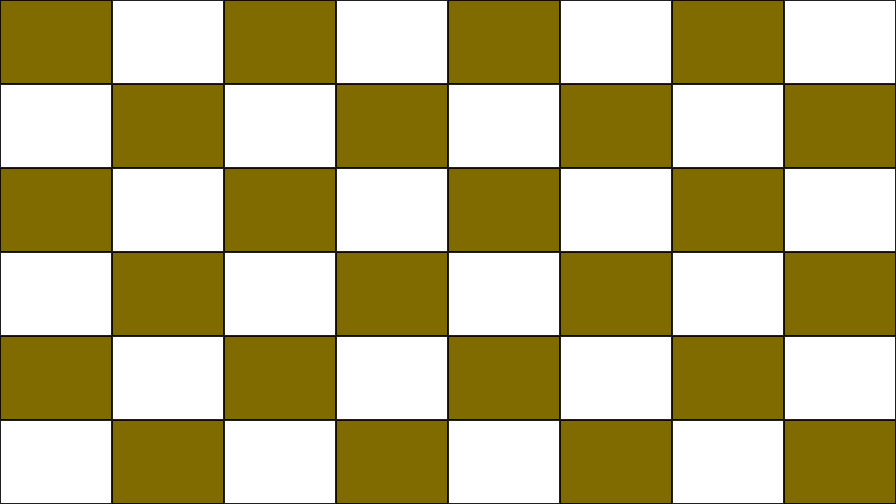
Write a Shadertoy shader that draws this pattern.

```glsl
// Olive and white checkerboard of wide cells, ruled with thin black lines.

// Coverage of a line of the given width at a distance from its centre.
float lineCoverage(float dist, float width, float pixel) {
    return clamp((0.5 * width - dist) / pixel + 0.5, 0.0, 1.0);
}

void mainImage(out vec4 fragColor, in vec2 fragCoord) {
    // Lengths are in canvas heights
    float pixel = 1.0 / iResolution.y;
    vec2 cells = vec2(8.0, 6.0);
    vec2 cellSize = iResolution.xy / iResolution.y / cells;

    // Nearest grid line on each axis and the signed distance to it
    vec2 grid = fragCoord / iResolution.xy * cells;
    vec2 nearest = floor(grid + 0.5);
    vec2 offset = (grid - nearest) * cellSize;

    // Smoothed checker: the sign flips across every grid line
    vec2 side = clamp(2.0 * offset / pixel, -1.0, 1.0);
    side *= 1.0 - 2.0 * mod(nearest, 2.0);
    float checker = 0.5 + 0.5 * side.x * side.y;
    vec3 color = mix(vec3(0.5, 0.42, 0.0), vec3(1.0), checker);

    // Black ruling centred on the cell borders
    vec2 dist = abs(offset);
    float ruling = max(lineCoverage(dist.x, 1.0 / 288.0, pixel),
                       lineCoverage(dist.y, 1.0 / 288.0, pixel));
    color *= 1.0 - ruling;

    fragColor = vec4(color, 1.0);
}
```
